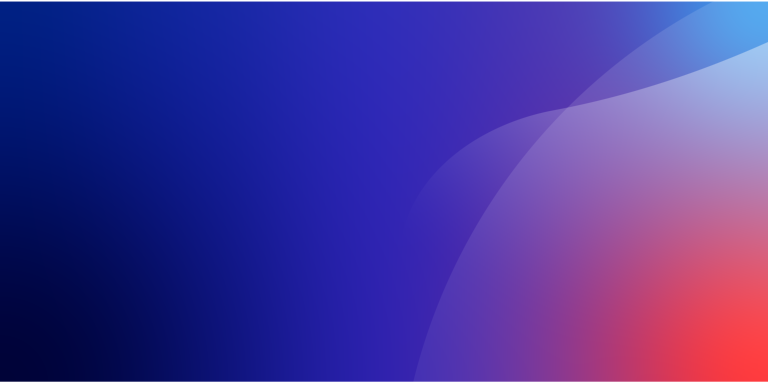
Give the GLSL for this background, as a WebGL 1 fragment shader.

```glsl
precision highp float;
uniform vec2 u_resolution;

#define ASPECT 2.0
#define DISC_CENTER vec2(2.551, -0.354)
#define DISC_RADIUS 1.518
#define DISC_ALPHA 0.12
#define WAVE_LEFT 1.04
#define WAVE_SHOULDER 0.4
#define WAVE_ALPHA 0.45
#define RED_REACH 0.5
#define CYAN_REACH 0.33
#define SHADE_REACH 0.62
#define TOP_BORDER 0.004
#define BOTTOM_BORDER 0.006

const vec3 NAVY = vec3(0.0, 0.10, 0.54);
const vec3 ROYAL = vec3(0.07, 0.115, 0.64);
const vec3 INDIGO = vec3(0.18, 0.14, 0.73);
const vec3 VIOLET = vec3(0.31, 0.18, 0.70);
const vec3 MIDNIGHT = vec3(0.0, 0.01, 0.22);
const vec3 CYAN = vec3(0.24, 0.62, 0.93);
const vec3 RED = vec3(1.0, 0.16, 0.17);
const vec3 WHITE = vec3(1.0);

// Soft round falloff, 1 at the center
float glow(vec2 offset, float reach) {
    return exp(-dot(offset, offset) / (reach * reach));
}

// Antialiased coverage of a signed distance, negative inside
float coverage(float dist, float pixel) {
    return 1.0 - smoothstep(-0.75 * pixel, 0.75 * pixel, dist);
}

// Upper edge of the wave: a rounded shoulder, then a rising sweep
float waveHeight(float x) {
    float run = max(x - WAVE_LEFT, 0.0);
    float s = 1.0 - min(run / WAVE_SHOULDER, 1.0);
    return 0.32 + 0.355 * sqrt(1.0 - s * s) + 0.234 * run * run;
}

float waveDistance(vec2 p) {
    float e = 0.003;
    float slope = (waveHeight(p.x + e) - waveHeight(p.x - e)) / (2.0 * e);
    float below = (p.y - waveHeight(p.x)) / sqrt(1.0 + slope * slope);
    return max(below, WAVE_LEFT - p.x);
}

// Blue sweep from left to right with corner glows
vec3 backdrop(vec2 p) {
    vec3 color = mix(NAVY, ROYAL, smoothstep(0.0, 0.55, p.x));
    color = mix(color, INDIGO, smoothstep(0.4, 1.05, p.x));
    color = mix(color, VIOLET, smoothstep(0.9, 1.6, p.x));
    color.g += 0.04 * p.y * p.y;
    color = mix(color, MIDNIGHT, glow(p, SHADE_REACH));
    color = mix(color, RED, glow(p - vec2(ASPECT, 0.05), RED_REACH));
    return mix(color, CYAN, glow(p - vec2(ASPECT, 1.0), CYAN_REACH));
}

void main() {
    vec2 p = gl_FragCoord.xy / u_resolution * vec2(ASPECT, 1.0);
    float pixel = 1.0 / u_resolution.y;
    vec3 color = backdrop(p);

    // Large translucent disc, fainter toward its foot
    float disc = coverage(length(p - DISC_CENTER) - DISC_RADIUS, pixel);
    float discFade = mix(0.5, 1.0, smoothstep(0.0, 0.7, p.y));
    color = mix(color, WHITE, disc * DISC_ALPHA * discFade);

    // Translucent wave, brightening toward the upper right
    float wave = coverage(waveDistance(p), pixel);
    float rise = 0.45 * (p.x - 1.0) + 0.8 * p.y - 0.3;
    color = mix(color, WHITE, wave * WAVE_ALPHA * smoothstep(0.0, 1.0, rise));

    // Thin white borders above and below
    float border = max(coverage(p.y - BOTTOM_BORDER, pixel),
                       coverage(1.0 - TOP_BORDER - p.y, pixel));
    gl_FragColor = vec4(mix(color, WHITE, border), 1.0);
}
```
